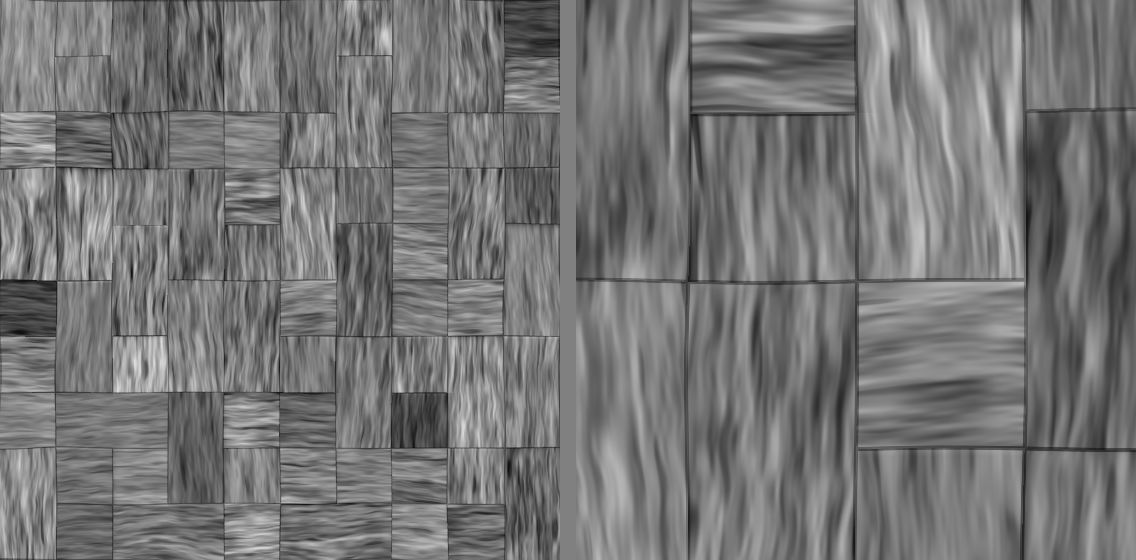
Left, the full canvas; right, a detail of the centre.
Give the GLSL for this texture, as a WebGL 1 fragment shader.

```glsl
precision highp float;
// Wall panel of rough grey wood blocks on a 10 by 10 grid, some joined in pairs.
// Each joint between cells has a random strength; a joint stronger than all those
// around it merges its two cells. Blocks vary in tone, grain, height and shadow.

#define GRID 10.0          // cells across and down
#define UPRIGHT_BIAS 0.22  // preference for vertical pairs
#define GAP 0.012          // half width of the seams, in cells
#define WARP 0.05          // unevenness of the seams, in cells
#define TONE_DARK 0.40
#define TONE_LIGHT 0.57
#define GRAIN_DEPTH 0.62
#define SHADOW_DEPTH 0.62
#define SHADOW_REACH 0.065
#define SEED 17.0

uniform vec2 u_resolution;

float hash(vec2 p) {
  vec3 q = fract((p.xyx + SEED) * vec3(0.1031, 0.1030, 0.0973));
  q += dot(q, q.yzx + 33.33);
  return fract((q.x + q.y) * q.z);
}

float noise(vec2 p) {
  vec2 i = floor(p), f = fract(p);
  f = f * f * (3.0 - 2.0 * f);
  return mix(mix(hash(i), hash(i + vec2(1, 0)), f.x),
             mix(hash(i + vec2(0, 1)), hash(i + vec2(1, 1)), f.x), f.y);
}

// Strength of the joint from a cell to its neighbour; none across the border
float joint(vec2 cell, vec2 dir) {
  vec2 outside = step(GRID * 0.5, abs(cell + dir + 0.5 - GRID * 0.5));
  if (outside.x + outside.y > 0.0) return -1.0;
  return hash(2.0 * cell + dir) + UPRIGHT_BIAS * abs(dir.y);
}

float strongestJoint(vec2 cell) {
  return max(max(joint(cell, vec2(1, 0)), joint(cell, vec2(-1, 0))),
             max(joint(cell, vec2(0, 1)), joint(cell, vec2(0, -1))));
}

// Block containing a point: lower left corner in xy, upper right in zw
vec4 findBlock(vec2 p) {
  vec2 cell = clamp(floor(p), 0.0, GRID - 1.0);
  vec4 block = vec4(cell, cell + 1.0);
  float best = strongestJoint(cell);
  vec2 dir = vec2(1, 0);
  for (int i = 0; i < 4; i++) {
    if (joint(cell, dir) >= best && strongestJoint(cell + dir) <= best)
      block = vec4(min(cell, cell + dir), max(cell, cell + dir) + 1.0);
    dir = vec2(-dir.y, dir.x);
  }
  return block;
}

float blockHeight(vec4 block) {
  return hash(block.xy + block.zw + 71.0);
}

// Brightness of the split wood, with x along the fibres and y across them
float woodGrain(vec2 q, float waviness) {
  q.y += waviness * (noise(q * vec2(0.9, 1.4)) - 0.5);
  q.y += 0.035 * (noise(q * vec2(4.0, 6.0)) - 0.5);
  float ridges = noise(q * vec2(1.7, 13.0)) - 0.5;
  float fibres = noise(q * vec2(2.6, 23.0) + 9.0) - 0.5;
  float fuzz = noise(q * vec2(6.0, 38.0) + 31.0) - 0.5;
  float bands = noise(q * vec2(0.5, 2.6) + 53.0) - 0.5;
  float pores = smoothstep(0.66, 0.92, noise(q * vec2(1.9, 18.0) + 77.0));
  return 0.40 * ridges + 0.34 * fibres + 0.24 * fuzz + 0.13 * bands - 0.24 * pores;
}

// Shadow cast by a neighbour that stands higher, fading with distance
float castShadow(float rise, float dist) {
  rise = max(rise, 0.0);
  return rise * exp(-max(dist, 0.0) / (SHADOW_REACH * (0.25 + rise)));
}

void main() {
  vec2 p = gl_FragCoord.xy / u_resolution * GRID;
  float pixel = GRID / min(u_resolution.x, u_resolution.y);
  p += WARP * (vec2(noise(p * 0.9), noise(p * 0.9 + 40.0)) - 0.5);

  vec4 block = findBlock(p);
  vec2 size = block.zw - block.xy;
  vec2 id = block.xy + block.zw;
  float height = blockHeight(block);

  // Tone, with a few pale and a few dark blocks
  float tone = mix(TONE_DARK, TONE_LIGHT, hash(id + 5.0));
  float rarity = hash(id + 13.0);
  tone += 0.12 * step(0.95, rarity) - 0.13 * step(rarity, 0.025);

  // Fibres follow the long side; single blocks lie either way, slightly askew
  bool upright = size.y > size.x || (size.x == size.y && hash(id + 23.0) < 0.45);
  vec2 q = p - 0.5 * id;
  if (upright) q = q.yx;
  q.y += q.x * 0.16 * (hash(id + 29.0) - 0.5);
  q += 40.0 * vec2(hash(id + 37.0), hash(id + 43.0)) + 20.0;
  float roughness = GRAIN_DEPTH * mix(0.55, 1.25, hash(id + 47.0));
  float shade = tone + roughness * woodGrain(q, 0.25 * hash(id + 59.0));

  // Light falls from the upper left
  float topDist = block.w - p.y, leftDist = p.x - block.x;
  float topRise = blockHeight(findBlock(vec2(p.x, block.w + 0.5))) - height;
  float leftRise = blockHeight(findBlock(vec2(block.x - 0.5, p.y))) - height;
  float shadow = max(castShadow(topRise, topDist), 0.8 * castShadow(leftRise, leftDist));
  shade *= 1.0 - SHADOW_DEPTH * shadow;
  float rim = max(-topRise, 0.0) * (1.0 - smoothstep(GAP, GAP + 0.035 + pixel, topDist));
  shade += 0.12 * rim;

  // Thin seams around every block
  vec2 inset = min(p - block.xy, block.zw - p);
  float seam = 1.0 - smoothstep(GAP - 0.5 * pixel, GAP + 0.5 * pixel, min(inset.x, inset.y));
  shade *= 1.0 - seam * mix(0.2, 0.5, noise(p * 1.3 + 90.0));

  gl_FragColor = vec4(vec3(clamp(shade, 0.06, 0.85)), 1.0);
}
```
